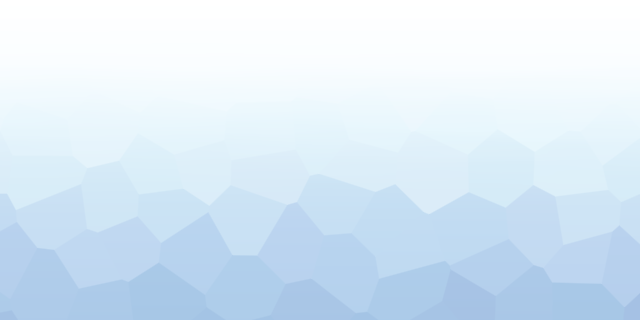
A Shadertoy shader for this background:

```glsl
// Pale ice-blue backdrop: a vertical ramp from white down to soft blue,
// broken into faceted Voronoi cells that are crisp near the bottom and
// dissolve upward into a smooth haze with faint horizontal streaks.

#define CELL_SIZE vec2(0.22, 0.14)   // cell spacing, in canvas heights
#define JITTER 0.78                  // how far seeds leave their grid spot
#define FLATNESS 0.85                // 1 = one flat tone per cell
#define TONE_SPREAD 0.085            // random tone shift between cells
#define SWELL 0.022                  // broad left-right tone variation
#define FADE_START 0.24              // facets begin to dissolve here
#define FADE_END 0.80                // facets are gone here
#define TINT_AMOUNT 0.014            // violet / cyan drift between cells
#define STREAK_AMOUNT 0.016          // strength of the haze streaks

const float TAU = 6.2831853;

vec2 hash2(vec2 p) {
    vec3 q = fract(vec3(p.xyx) * vec3(0.1031, 0.1030, 0.0973));
    q += dot(q, q.yzx + 33.33);
    return fract((q.xx + q.yz) * q.zy);
}

float gradientDot(vec2 corner, vec2 offset) {
    float angle = TAU * hash2(corner + 91.0).x;
    return dot(vec2(cos(angle), sin(angle)), offset);
}

float gradientNoise(vec2 p) {
    vec2 i = floor(p), f = p - i;
    vec2 u = f * f * f * (f * (f * 6.0 - 15.0) + 10.0);
    vec2 e = vec2(1.0, 0.0);
    float low = mix(gradientDot(i, f), gradientDot(i + e, f - e), u.x);
    float high = mix(gradientDot(i + e.yx, f - e.yx),
                     gradientDot(i + 1.0, f - 1.0), u.x);
    return mix(low, high, u.y);
}

// Vertical colour ramp, 0 = bottom, 1 = top
vec3 iceRamp(float level) {
    vec3 stops[6] = vec3[6](
        vec3(0.645, 0.765, 0.895), vec3(0.730, 0.835, 0.940),
        vec3(0.825, 0.910, 0.965), vec3(0.910, 0.965, 0.990),
        vec3(0.980, 0.993, 1.000), vec3(1.0));
    float t = clamp(level, 0.0, 1.0) * 5.0;
    int i = min(int(t), 4);
    return mix(stops[i], stops[i + 1], t - float(i));
}

// Jittered seed on a grid whose odd rows are shifted by half a cell
vec2 seedPosition(vec2 id) {
    vec2 spot = id + 0.5 + JITTER * (hash2(id + 17.0) - 0.5);
    spot.x += 0.5 * mod(id.y, 2.0);
    return spot * CELL_SIZE - vec2(0.0, 0.02);
}

// Tone of one cell as seen at point p
vec3 facetColor(vec2 p, vec2 id, vec2 seed, float streak) {
    vec2 rnd = hash2(id + 53.0) - 0.5;
    float solid = 1.0 - smoothstep(FADE_START, FADE_END, p.y);
    float level = mix(p.y, seed.y, FLATNESS * solid);
    level += solid * (TONE_SPREAD * rnd.x - SWELL * cos(2.0 * TAU * seed.x));
    vec3 tint = vec3(-0.4, 1.0, 0.3) * TINT_AMOUNT * rnd.y * solid;
    return iceRamp(level + streak) + tint;
}

void mainImage(out vec4 fragColor, in vec2 fragCoord) {
    vec2 p = fragCoord / iResolution.y;
    float pixel = 1.0 / iResolution.y;

    // Find the nearest and second nearest seeds
    vec2 home = floor((p + vec2(0.0, 0.02)) / CELL_SIZE);
    vec2 nearId = home, nextId = home, nearSeed = p, nextSeed = p;
    float nearDist = 1e3, nextDist = 1e3;
    for (int y = -2; y <= 2; y++)
    for (int x = -2; x <= 2; x++) {
        vec2 id = home + vec2(x, y);
        vec2 seed = seedPosition(id);
        float d = dot(p - seed, p - seed);
        if (d < nearDist) {
            nextDist = nearDist; nextId = nearId; nextSeed = nearSeed;
            nearDist = d; nearId = id; nearSeed = seed;
        } else if (d < nextDist) {
            nextDist = d; nextId = id; nextSeed = seed;
        }
    }

    // Faint horizontal streaks in the haze
    float band = smoothstep(0.35, 0.55, p.y) * (1.0 - smoothstep(0.75, 0.95, p.y));
    float streak = STREAK_AMOUNT * band * gradientNoise(p * vec2(2.5, 30.0));

    // Blend the two facets across their shared edge
    float edge = (nextDist - nearDist) / (2.0 * length(nextSeed - nearSeed));
    float cover = 0.5 + 0.5 * clamp(edge / (0.7 * pixel), 0.0, 1.0);
    vec3 color = mix(facetColor(p, nextId, nextSeed, streak),
                     facetColor(p, nearId, nearSeed, streak), cover);

    fragColor = vec4(clamp(color, 0.0, 1.0), 1.0);
}
```
